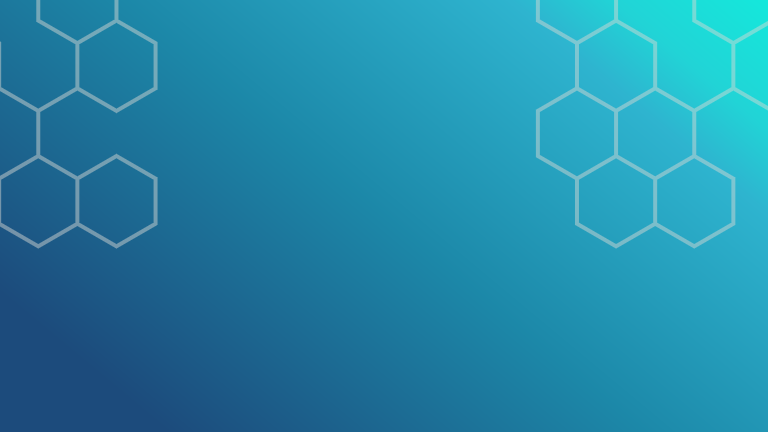
Give the GLSL for this background, as a WebGL 1 fragment shader.

```glsl
precision highp float;
// Diagonal navy-to-turquoise gradient with two clusters of outlined hexagons.

uniform vec2 u_resolution;

// Lengths are in canvas heights, origin at the lower left.
const vec2 GRADIENT_DIR = vec2(0.64, 0.77);
const vec3 NAVY = vec3(0.110, 0.294, 0.486);
const vec3 OCEAN = vec3(0.110, 0.533, 0.660);
const vec3 SKY = vec3(0.180, 0.706, 0.812);
const vec3 TEAL = vec3(0.130, 0.830, 0.840);
const vec3 TURQUOISE = vec3(0.080, 0.910, 0.860);

const vec3 LINE_COLOR = vec3(0.85, 0.85, 0.83);
const float LINE_ALPHA = 0.47;
const float LINE_HALF_WIDTH = 0.0046;

const float APOTHEM = 0.0905;
const float CIRCUMRADIUS = APOTHEM * 1.1547;
const float ROW_STEP = APOTHEM * 1.7321;
const vec2 RIGHT_CLUSTER = vec2(1.3356, 1.0046);
const vec2 LEFT_CLUSTER = vec2(-0.1829, 1.0046);

// Distance to the outline of a pointy-top hexagon
float hexOutline(vec2 p) {
  p = abs(p);
  return abs(max(p.x, dot(p, vec2(0.5, 0.8660))) - APOTHEM);
}

float segment(vec2 p, vec2 a, vec2 b) {
  vec2 ab = b - a;
  return length(p - a - ab * clamp(dot(p - a, ab) / dot(ab, ab), 0.0, 1.0));
}

// Cell centre: columns count half a cell width, rows run downwards
vec2 cellCenter(float column, float row) {
  return vec2(column * APOTHEM, -row * ROW_STEP);
}

// Four staggered rows of two cells; the upper rows leave a wider gap
float clusterOutline(vec2 p) {
  float d = 10.0;
  for (int i = 0; i < 4; i++) {
    float row = float(i);
    float column = mod(row, 2.0);
    float gap = row < 2.0 ? 4.0 : 2.0;
    d = min(d, hexOutline(p - cellCenter(column, row)));
    d = min(d, hexOutline(p - cellCenter(column + gap, row)));
  }
  // Single open edge that joins the two upper branches
  vec2 q = p - cellCenter(4.0, 2.0);
  vec2 top = vec2(0.0, CIRCUMRADIUS);
  vec2 upperLeft = vec2(-APOTHEM, 0.5 * CIRCUMRADIUS);
  return min(d, segment(q, top, upperLeft));
}

vec3 background(vec2 p, float aspect) {
  float t = dot(p, GRADIENT_DIR) / dot(vec2(aspect, 1.0), GRADIENT_DIR);
  vec3 color = mix(NAVY, OCEAN, clamp((t - 0.13) / 0.37, 0.0, 1.0));
  color = mix(color, SKY, clamp((t - 0.50) / 0.30, 0.0, 1.0));
  color = mix(color, TEAL, clamp((t - 0.80) / 0.08, 0.0, 1.0));
  return mix(color, TURQUOISE, clamp((t - 0.88) / 0.12, 0.0, 1.0));
}

void main() {
  vec2 p = gl_FragCoord.xy / u_resolution.y;
  float pixel = 1.0 / u_resolution.y;
  vec3 color = background(p, u_resolution.x / u_resolution.y);

  // Both clusters, plus one extra cell at the lower right of the left one
  vec2 left = p - LEFT_CLUSTER;
  float d = min(clusterOutline(left), clusterOutline(p - RIGHT_CLUSTER));
  d = min(d, hexOutline(left - cellCenter(5.0, 3.0)));

  float line = clamp((LINE_HALF_WIDTH - d) / pixel + 0.5, 0.0, 1.0);
  gl_FragColor = vec4(mix(color, LINE_COLOR, line * LINE_ALPHA), 1.0);
}
```
